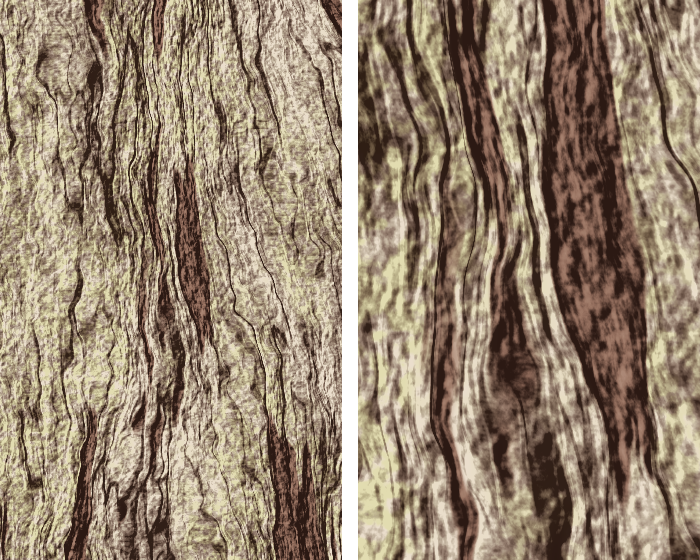
Left, the full canvas; right, a detail of the centre.
This texture is drawn by a WebGL 1 fragment shader. Its source:

```glsl
precision highp float;
uniform vec2 u_resolution;

#define FISSURE_SCALE vec2(14.0, 1.9)
#define STRAND_SCALE vec2(30.0, 3.8)
#define FLAKE_SCALE vec2(48.0, 20.0)
#define GRAIN_SCALE vec2(135.0, 85.0)
#define FISSURE_LEVEL 0.405
#define LEAN 0.16
#define LIGHT_STEP vec2(-0.0024, 0.0018)
#define RELIEF_GAIN 1.35
#define BASE_TONE 0.685
#define LICHEN_AMOUNT 0.9

float hash(vec2 p) {
  return fract(sin(dot(p, vec2(127.1, 311.7))) * 43758.5453);
}

float noise(vec2 p) {
  vec2 i = floor(p), f = fract(p);
  f = f * f * (3.0 - 2.0 * f);
  return mix(mix(hash(i), hash(i + vec2(1.0, 0.0)), f.x),
             mix(hash(i + vec2(0.0, 1.0)), hash(i + 1.0), f.x), f.y);
}

float fbm(vec2 p) {
  float sum = 0.0, amp = 0.533;
  for (int i = 0; i < 4; i++) {
    sum += amp * noise(p);
    p = p * 2.03 + vec2(17.3, 9.1);
    amp *= 0.5;
  }
  return sum;
}

// Bends the upright fibres; the right side leans down and outward
vec2 flow(vec2 p) {
  vec2 q = p;
  q.x += LEAN * (p.y - 0.5) * smoothstep(0.15, 0.5, p.x);
  q.x += 0.085 * (noise(p * vec2(5.0, 2.8) + 3.0) - 0.5);
  q.x += 0.026 * (noise(p * vec2(15.0, 9.0) + 7.0) - 0.5);
  q.x += 0.010 * (noise(p * vec2(55.0, 36.0)) - 0.5);
  return q;
}

// Long lens-shaped gaps between the plates
float fissure(vec2 q) {
  float n = fbm(q * FISSURE_SCALE + vec2(4.0, 21.0));
  return 1.0 - smoothstep(FISSURE_LEVEL - 0.02, FISSURE_LEVEL + 0.01, n);
}

// Cracks along the fibres: a dark core with a soft shaded shoulder
float cracks(vec2 q, vec2 scale) {
  vec2 s = q * scale;
  float line = abs(0.72 * noise(s) + 0.28 * noise(s * 2.7 + 5.0) - 0.5);
  float mask = smoothstep(0.22, 0.55, noise(q * vec2(14.0, 6.0) + scale.x));
  float core = 1.0 - smoothstep(0.015, 0.05, line);
  float shoulder = 1.0 - smoothstep(0.0, 0.16, line);
  return (0.7 * core + 0.3 * shoulder) * mask;
}

// Layers with steep edges, like peeling bark
float terrace(float n, float levels) {
  float t = n * levels;
  return (floor(t) + smoothstep(0.0, 0.2, fract(t))) / levels;
}

float relief(vec2 p) {
  vec2 q = flow(p);
  float h = 1.0 * terrace(fbm(q * STRAND_SCALE + 60.0), 8.0);
  h += 0.45 * terrace(noise(q * FLAKE_SCALE), 3.0);
  h += 0.70 * fbm(q * GRAIN_SCALE);
  return h - 0.12 * fissure(q) - 0.15 * cracks(q, STRAND_SCALE);
}

// Tone ramp from deep shadow to weathered cream
vec3 barkColor(float tone) {
  vec3 c = mix(vec3(0.19, 0.12, 0.09), vec3(0.42, 0.33, 0.28), smoothstep(0.10, 0.38, tone));
  c = mix(c, vec3(0.59, 0.50, 0.44), smoothstep(0.34, 0.55, tone));
  c = mix(c, vec3(0.76, 0.70, 0.62), smoothstep(0.51, 0.72, tone));
  return mix(c, vec3(0.92, 0.87, 0.80), smoothstep(0.69, 0.88, tone));
}

void main() {
  vec2 p = gl_FragCoord.xy / u_resolution.y;
  vec2 q = flow(p);

  float gap = fissure(q);
  float rim = gap * (1.0 - fissure(q - vec2(0.007, 0.0)));
  float crack = max(cracks(q, STRAND_SCALE), 0.8 * cracks(q + 2.0, STRAND_SCALE * 1.9));
  float slope = relief(p) - relief(p + LIGHT_STEP);
  float speckle = fbm(p * vec2(200.0, 180.0));
  float fibre = fbm(q * vec2(95.0, 10.0) + 11.0);

  // Light, shade and mottling
  float tone = BASE_TONE + RELIEF_GAIN * slope;
  tone += 0.60 * (speckle - 0.5) + 0.45 * (fibre - 0.5);
  tone += 0.35 * (fbm(q * vec2(14.0, 5.0) + 80.0) - 0.5);
  tone -= 0.48 * crack * (1.0 - 0.4 * gap) + 0.27 * gap + 0.28 * rim;
  vec3 color = barkColor(tone);

  // Rusty inner bark inside the gaps
  vec3 rust = mix(vec3(0.16, 0.09, 0.07), vec3(0.59, 0.42, 0.35), smoothstep(0.08, 0.62, tone));
  color = mix(color, rust, 0.75 * gap);

  // Grey-green lichen, thinner toward the upper right
  float patches = smoothstep(0.32, 0.60, fbm(q * vec2(9.0, 3.0) + 33.0));
  patches *= 1.0 - 0.7 * smoothstep(0.7, 1.15, p.x + 0.5 * p.y);
  float lichen = patches * smoothstep(0.36, 0.58, noise(p * 120.0) * 0.5 + speckle * 0.5);
  color = mix(color, color * vec3(0.96, 0.99, 0.85), LICHEN_AMOUNT * lichen * (1.0 - gap));

  gl_FragColor = vec4(clamp(color, 0.0, 1.0), 1.0);
}
```
